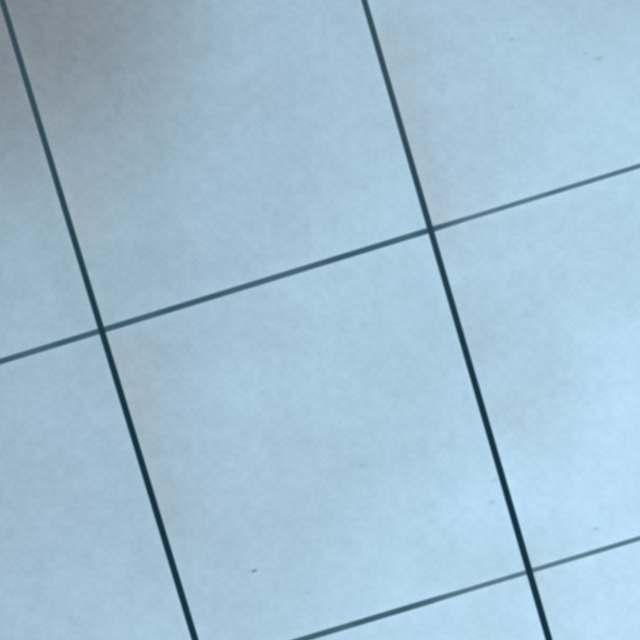
This texture is drawn by a Shadertoy shader. Its source:

```glsl
// Pale blue square floor tiles laid at a slant, with thin dark joints, soft sheen and faint wear.

float hash(vec2 p) {
    return fract(sin(dot(p, vec2(127.1, 311.7))) * 43758.5453);
}

float noise(vec2 p) {
    vec2 i = floor(p), f = fract(p);
    f = f * f * (3.0 - 2.0 * f);
    return mix(mix(hash(i), hash(i + vec2(1, 0)), f.x),
               mix(hash(i + vec2(0, 1)), hash(i + vec2(1, 1)), f.x), f.y);
}

float fbm(vec2 p) {
    float sum = 0.0, amp = 0.5;
    for (int i = 0; i < 5; i++) {
        sum += amp * noise(p);
        p = mat2(1.6, 1.2, -1.2, 1.6) * p + 7.3;
        amp *= 0.5;
    }
    return sum;
}

// Coverage of a joint with a soft edge, at least one pixel wide
float joint(float dist, float halfWidth) {
    float soft = max(0.003, 0.75 / iResolution.y);
    return 1.0 - smoothstep(halfWidth - soft, halfWidth + soft, dist);
}

// Small smudge, longer along the tile rows
float speck(vec2 p, vec2 center, vec2 size) {
    vec2 q = mat2(0.956, -0.292, 0.292, 0.956) * (p - center) / size;
    return exp(-dot(q, q));
}

void mainImage(out vec4 fragColor, in vec2 fragCoord) {
    vec2 uv = fragCoord / iResolution.xy;
    float depth = 1.0 - uv.y;

    // Slanted grid with a slight perspective taper
    vec2 pitch = vec2(0.566 - 0.013 * depth, 0.576 + 0.006 * uv.x);
    vec2 grid = vec2(uv.x - 0.003 - 0.302 * depth,
                     depth - 0.565 + 0.306 * uv.x) / pitch;
    vec2 tile = floor(grid), cell = fract(grid);
    vec2 dist = min(cell, 1.0 - cell) * pitch * 0.957;

    // Sheen growing toward the lower right, with cloudy mottling
    float cloud = fbm(uv * 5.0 + 3.0);
    float tone = 0.23 + 0.53 * uv.x + 0.37 * depth + 0.36 * (cloud - 0.48);
    tone += 0.05 * (hash(tile + 4.0) - 0.5);
    tone += 0.14 * speck(uv, vec2(0.98, 0.28), vec2(0.16, 0.1));
    tone += 0.12 * speck(uv, vec2(0.70, 0.18), vec2(0.18, 0.07));
    vec3 color = mix(vec3(0.54, 0.62, 0.67), vec3(0.71, 0.85, 0.94), clamp(tone, 0.0, 1.1));

    // Grey shade in the upper left corner
    float shade = smoothstep(0.42, 0.0, length(vec2(uv.x, depth)));
    color = mix(color, vec3(0.45, 0.46, 0.48), 0.7 * shade);

    // Warm grime beside the left edge of each tile
    float grime = exp(-9.0 * cell.x) * smoothstep(0.3, 0.7, fbm(uv * 9.0));
    color = mix(color, vec3(0.64, 0.67, 0.69), 0.45 * grime);

    // Fine grain and blotches
    color += 0.022 * (noise(uv * 170.0) - 0.5) + 0.02 * (noise(uv * 65.0) - 0.5);

    // Scattered specks and one distinct chip
    float marks = 0.55 * speck(uv, vec2(0.397, 0.108), vec2(0.005, 0.0025));
    for (int i = 0; i < 24; i++) {
        float n = float(i);
        vec2 center = vec2(sqrt(hash(vec2(n, 1.0))), hash(vec2(n, 2.0)));
        float size = mix(0.0015, 0.0035, hash(vec2(n, 3.0)));
        marks += 0.2 * hash(vec2(n, 4.0)) * speck(uv, center, size * vec2(1.8, 1.0));
    }
    color = mix(color, vec3(0.33, 0.40, 0.44), min(marks, 0.7));

    // Light rim, then joints: rows fade to the right, columns darken downward
    float nearest = min(dist.x, dist.y);
    color += 0.022 * exp(-nearest * nearest / 0.00015);
    float fade = smoothstep(0.66, 0.74, uv.x);
    float wear = 0.85 + 0.15 * noise(uv * 30.0);
    float row = joint(dist.y, mix(0.0043, 0.0034, fade)) * mix(0.95, 0.8, fade) * wear;
    float column = joint(dist.x, 0.0043 + 0.0006 * depth) * (0.93 + 0.07 * wear);
    color = mix(color, vec3(0.20, 0.32, 0.38), row);
    color = mix(color, mix(vec3(0.20, 0.30, 0.34), vec3(0.08, 0.19, 0.24),
                           smoothstep(0.1, 0.7, depth)), column);

    fragColor = vec4(clamp(color, 0.0, 1.0), 1.0);
}
```
